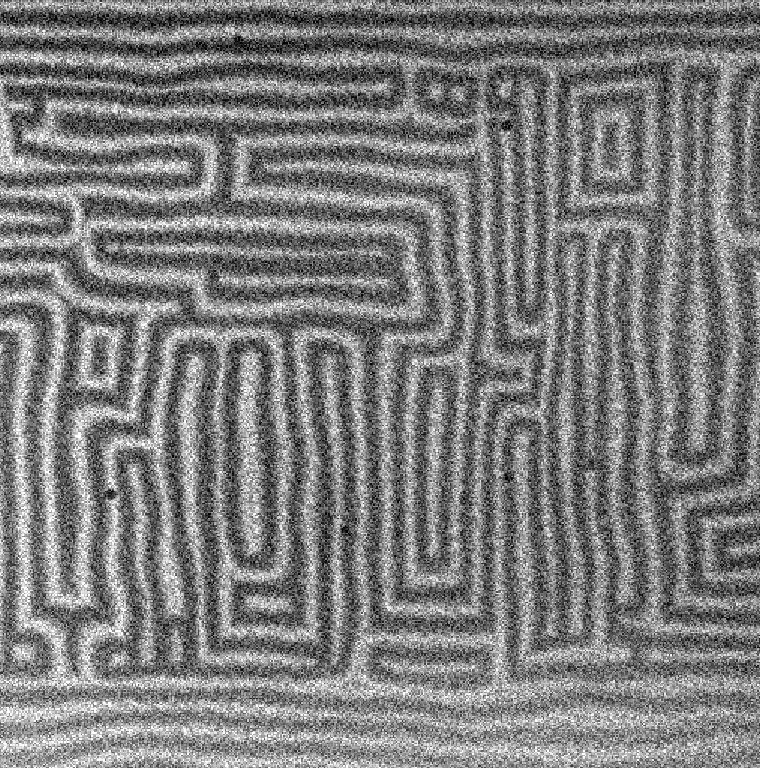
This pattern is drawn by a WebGL 1 fragment shader. Its source:

```glsl
precision highp float;
// Draws a grainy grey labyrinth of upright and level stripes with mitred turns.
uniform vec2 u_resolution;

const float TAU = 6.2831853;
const float STRIPES = 28.0;      // stripe periods per canvas height
const float CELL = 6.0;          // spacing of stripe cores, in periods
const float GRAINS = 512.0;      // film grains per canvas height

float hash(vec2 p) {
  return fract(sin(dot(p, vec2(12.9898, 78.233))) * 43758.5453);
}

float valueNoise(vec2 p) {
  vec2 i = floor(p);
  vec2 f = fract(p);
  f = f * f * (3.0 - 2.0 * f);
  float low = mix(hash(i), hash(i + vec2(1.0, 0.0)), f.x);
  float high = mix(hash(i + vec2(0.0, 1.0)), hash(i + 1.0), f.x);
  return mix(low, high, f.y) * 2.0 - 1.0;
}

// Square distance to a box, with its outer corners slightly rounded.
float boxDistance(vec2 p, vec2 lo, vec2 hi) {
  vec2 d = abs(p - clamp(p, lo, hi));
  float m = max(d.x, d.y);
  float k = 0.8 * min(1.0, m) + 0.0001;
  float h = max(k - abs(d.x - d.y), 0.0) / k;
  return m + h * h * k * 0.25;
}

// Distance to one core line: level in the upper left and at the lower right
// edge, upright elsewhere, kept inside its domain; a few short cores flip.
float cellCore(vec2 q, vec2 cell) {
  vec2 jitter = vec2(hash(cell + 3.7), hash(cell + 19.3));
  vec2 seed = floor((cell + jitter) * CELL);
  bool upperLeft = seed.x < 14.0 && seed.y > 15.0;
  bool lowerRight = seed.x > 24.0 && seed.y < 14.0;
  bool level = upperLeft || lowerRight;
  float reach = floor(4.0 + 6.0 * hash(cell + 41.9));
  if (hash(cell + 67.1) < (seed.x < 13.0 ? 0.06 : 0.14)) {
    level = !level;
    reach = 2.0;
  }
  vec2 extent = level ? vec2(reach, 0.0) : vec2(0.0, reach);
  vec2 floorCorner = vec2(lowerRight ? 25.0 : -20.0, upperLeft ? 17.0 : 4.0);
  vec2 topCorner = vec2(upperLeft ? 14.0 : 50.0, 25.0);
  if (!upperLeft && seed.x < 14.0) topCorner.y = 15.0;
  vec2 lo = clamp(seed - extent, floorCorner, topCorner);
  vec2 hi = clamp(seed + extent, floorCorner, topCorner);
  return boxDistance(q, lo, hi);
}

// Distance to the nearest core line; whole-number cores keep stripe widths even.
float coreDistance(vec2 q) {
  float d = min(abs(q.y - 2.0), abs(q.y - 27.0));
  vec2 home = floor(q / CELL);
  for (int j = -2; j <= 2; j++) {
    for (int i = -2; i <= 2; i++) {
      d = min(d, cellCore(q, home + vec2(float(i), float(j))));
    }
  }
  return d;
}

// Gentle waviness, in periods.
vec2 waver(vec2 p) {
  vec2 broad = vec2(valueNoise(p * 5.0 + 7.0), valueNoise(p * 5.0 + 31.0));
  vec2 fine = vec2(valueNoise(p * 15.0 + 53.0), valueNoise(p * 15.0 + 83.0));
  return 0.40 * broad + 0.15 * fine;
}

float stripes(vec2 p) {
  vec2 q = p * STRIPES + waver(p);
  q.x += 1.5 * smoothstep(0.5, 0.85, p.x);
  float phase = TAU * (coreDistance(q) + 0.14 * valueNoise(p * 9.0 + 11.0));
  return cos(phase) + 0.12 * cos(2.0 * phase);
}

// A few small dark pits, at most one per cell.
float pits(vec2 p) {
  vec2 g = p * 4.0;
  vec2 cell = floor(g);
  vec2 centre = 0.2 + 0.6 * vec2(hash(cell + 5.3), hash(cell + 8.9));
  float radius = mix(0.018, 0.038, hash(cell + 2.6));
  float present = step(hash(cell + 14.2), 0.25);
  float d = length(fract(g) - centre);
  return present * (1.0 - smoothstep(radius * 0.6, radius * 1.4, d));
}

float filmGrain(vec2 p) {
  vec2 cell = floor(p * GRAINS);
  return hash(cell + 0.37) + hash(cell.yx + vec2(291.73, 57.19)) - 1.0;
}

void main() {
  vec2 p = gl_FragCoord.xy / u_resolution.y;

  // Uneven light: bright lower left, dim top.
  float light = 0.51 + 0.06 * valueNoise(p * 3.0 + 23.0);
  light += 0.08 * (0.5 - p.x);
  light += 0.14 * (1.0 - smoothstep(0.0, 0.22, p.y));
  light -= 0.11 * smoothstep(0.75, 1.0, p.y);

  // Stripes are strongest on the left and fade toward the bottom.
  float contrast = mix(0.23, 0.155, smoothstep(0.1, 0.8, p.x));
  contrast *= mix(0.6, 1.0, smoothstep(0.02, 0.2, p.y));

  float tone = light + contrast * stripes(p);
  tone = mix(tone, 0.1, 0.85 * pits(p));
  tone += 0.39 * filmGrain(p) * mix(0.8, 1.1, clamp(tone, 0.0, 1.0));
  gl_FragColor = vec4(vec3(clamp(tone, 0.0, 1.0)), 1.0);
}
```
